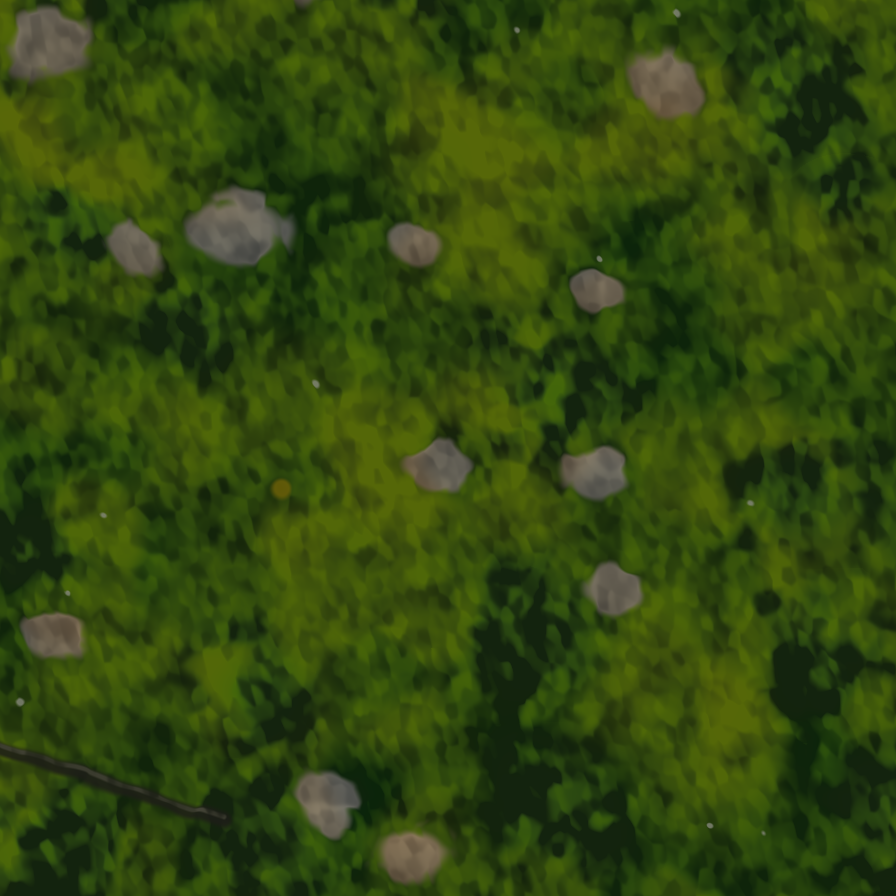
Write a WebGL 2 fragment shader that draws this texture.

```glsl
#version 300 es
precision highp float;
// A rough green meadow seen from above: mottled grass, dark leafy bushes,
// bare earth mounds, a few flowers and a fallen branch. Smooth cellular noise
// gives the grass its tone; jittered grids scatter everything else.

#define GRASS_CONTRAST 1.0
#define BLADE_SCALE 100.0
#define TUFT_SCALE 38.0
#define PATCH_SCALE 13.0
#define MEADOW_SCALE 4.5
#define MOUND_GRID 5.0
#define MOUND_SHARE 0.5
#define BUSH_GRID 6.0
#define BUSH_SHARE 0.42
#define FLOWER_SHARE 0.05
#define SPECK_SHARE 0.03

uniform vec2 u_resolution;
out vec4 fragColor;

const vec3 SHADE = vec3(0.09, 0.14, 0.04);
const vec3 GRASS = vec3(0.20, 0.29, 0.05);
const vec3 SUNLIT = vec3(0.30, 0.405, 0.03);
const vec3 EARTH = vec3(0.43, 0.39, 0.335);
const vec3 FLOWER = vec3(0.46, 0.40, 0.03);
const vec3 SPECK = vec3(0.52, 0.53, 0.48);
const vec3 BARK = vec3(0.15, 0.15, 0.12);

vec3 hash3(vec2 p) {
  vec3 q = fract(p.xyx * vec3(0.1031, 0.1030, 0.0973));
  q += dot(q, q.yxz + 33.33);
  return fract((q.xxy + q.yzz) * q.zyx);
}

mat2 rotation(float a) {
  return mat2(cos(a), sin(a), -sin(a), cos(a));
}

// Cellular noise with soft borders, centred on zero.
float cellTone(vec2 p) {
  vec2 base = floor(p);
  float tone = 0.0, total = 0.0;
  for (int y = -1; y <= 1; y++)
    for (int x = -1; x <= 1; x++) {
      vec2 cell = base + vec2(x, y);
      vec3 h = hash3(cell + 71.0);
      vec2 d = p - cell - h.xy;
      float weight = exp(-6.0 * dot(d, d));
      tone += weight * h.z;
      total += weight;
    }
  return tone / total - 0.5;
}

// Nearest scattered ellipse: local position (xy) and scaled distance (z).
vec3 scatter(vec2 p, float grid, float share, vec2 radii, float seed) {
  p *= grid;
  vec2 base = floor(p);
  vec3 nearest = vec3(0.0, 0.0, 9.0);
  for (int y = -1; y <= 1; y++)
    for (int x = -1; x <= 1; x++) {
      vec2 cell = base + vec2(x, y);
      vec3 h = hash3(cell + seed);
      if (h.z > share) continue;
      vec2 d = p - cell - 0.2 - 0.6 * h.xy;
      float size = 0.65 + 0.7 * fract(h.z * 57.0);
      d = rotation(0.45 + 1.2 * (h.x - 0.5)) * d / (radii * size);
      float r = length(d);
      if (r < nearest.z) nearest = vec3(d, r);
    }
  return nearest;
}

float segmentDistance(vec2 p, vec2 a, vec2 b) {
  vec2 ab = b - a;
  return length(p - a - ab * clamp(dot(p - a, ab) / dot(ab, ab), 0.0, 1.0));
}

void main() {
  vec2 p = gl_FragCoord.xy / u_resolution.y;

  // Grass tone in four sizes, each layer turned to hide the grid.
  float meadow = cellTone(rotation(0.5) * p * MEADOW_SCALE + 3.0);
  float patchy = cellTone(rotation(1.1) * p * PATCH_SCALE + 19.0);
  float tuft = cellTone(rotation(0.3) * p * TUFT_SCALE + 41.0);
  vec2 lean = p + vec2(0.2 * p.y + 0.012 * patchy, 0.0);
  float blade = cellTone(lean * BLADE_SCALE * vec2(1.0, 0.65));
  float tone = 0.5 * meadow + 0.5 * patchy + 0.6 * tuft + 0.55 * blade;

  // Bushes: ragged clumps, lit from above, with stronger leaf contrast.
  vec3 clump = scatter(p, BUSH_GRID, BUSH_SHARE, vec2(0.5, 0.42), 11.0);
  float bush = 1.0 - smoothstep(0.3, 1.15, clump.z + 0.8 * patchy + 0.6 * tuft);
  float light = 0.55 + bush * (0.12 * clump.y - 0.23 + 0.45 * tuft + 0.3 * blade);

  // Mounds: bare earth with a ragged edge and a darker fringe of grass.
  vec3 heap = scatter(p, MOUND_GRID, MOUND_SHARE, vec2(0.19, 0.14), 37.0);
  float rim = heap.z + 0.55 * tuft + 0.35 * patchy + 0.2 * blade;
  float mound = 1.0 - smoothstep(0.78, 1.12, rim);
  light -= 0.14 * (1.0 - smoothstep(0.9, 1.7, rim)) * smoothstep(-0.4, 0.8, heap.y);

  float t = clamp(light + GRASS_CONTRAST * tone, 0.0, 1.0);
  vec3 color = mix(SHADE, GRASS, min(2.0 * t, 1.0));
  color = mix(color, SUNLIT, max(2.0 * t - 1.0, 0.0));
  color *= mix(vec3(1.0), vec3(0.84, 0.98, 1.35), bush);
  color.r += 0.06 * (meadow + patchy) * (1.0 - bush);

  vec3 soil = EARTH * (1.0 + 0.08 * heap.y + 0.3 * tuft + 0.25 * blade);
  soil += vec3(0.05, 0.01, -0.03) * 2.0 * patchy;
  color = mix(color, soil, mound * 0.95);

  // Soft yellow flowers and small pale specks.
  float bloom = scatter(p, 14.0, FLOWER_SHARE, vec2(0.13), 53.0).z + tuft;
  color = mix(color, FLOWER, 0.75 * (1.0 - smoothstep(0.4, 1.3, bloom)));
  float speck = scatter(p, 22.0, SPECK_SHARE, vec2(0.11, 0.08), 83.0).z + blade;
  color = mix(color, SPECK, 0.8 * (1.0 - smoothstep(0.4, 1.2, speck)));

  // Fallen branch: dark wood with a greyer upper side.
  vec2 bent = p + vec2(0.0, 0.008 * tuft);
  float wood = segmentDistance(bent, vec2(-0.02, 0.172), vec2(0.25, 0.083));
  float ridge = segmentDistance(bent, vec2(-0.02, 0.177), vec2(0.25, 0.086));
  color = mix(color, BARK * 0.75, 0.85 * (1.0 - smoothstep(0.004, 0.012, wood)));
  color = mix(color, BARK * 1.7, (0.6 + blade) * (1.0 - smoothstep(0.001, 0.004, ridge)));

  fragColor = vec4(clamp(color, 0.0, 1.0), 1.0);
}
```
